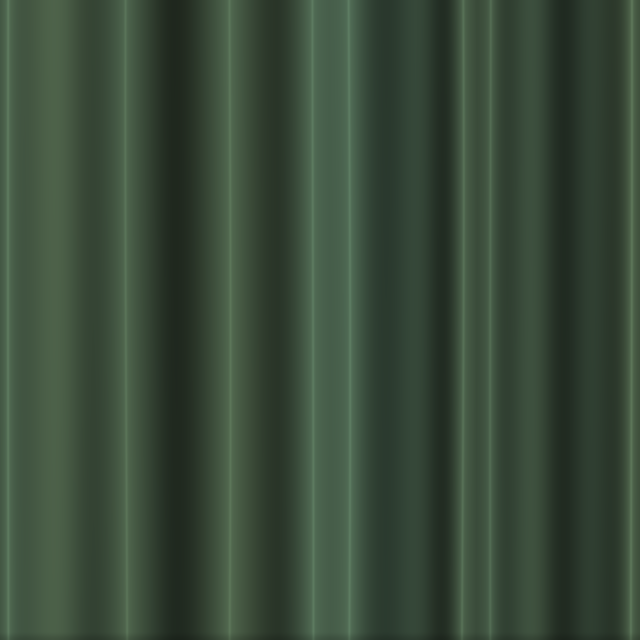
This texture is drawn by a Shadertoy shader. Its source:

```glsl
// Hanging green cloth: broad soft vertical folds from a sine whose phase
// is bent by gradient noise, crossed by a scatter of sharp lit creases
// that stay almost straight from top to bottom.

const float TAU = 6.2831853;

float hash(float n) {
    return fract(sin(n * 127.1 + 3.7) * 4375.85);
}

vec2 gradientAt(vec2 cell) {
    float angle = TAU * hash(cell.x + 57.0 * cell.y);
    return vec2(cos(angle), sin(angle));
}

// Gradient noise, roughly -0.7 to 0.7
float gradientNoise(vec2 p) {
    vec2 cell = floor(p), f = p - cell;
    vec2 u = f * f * f * (f * (f * 6.0 - 15.0) + 10.0);
    vec2 e = vec2(1.0, 0.0);
    float low = mix(dot(gradientAt(cell), f),
                    dot(gradientAt(cell + e.xy), f - e.xy), u.x);
    float high = mix(dot(gradientAt(cell + e.yx), f - e.yx),
                     dot(gradientAt(cell + e.xx), f - e.xx), u.x);
    return mix(low, high, u.y);
}

// Brightness of the wide folds: broader and lighter on the left
float foldShade(vec2 p) {
    float x = p.x + 0.004 * gradientNoise(vec2(p.x * 4.0, p.y * 0.8 + 5.0));
    float bend = gradientNoise(vec2(x * 5.0 + 11.0, p.y * 0.06 + 0.3));
    float wave = sin(TAU * (4.5 * x + 3.5 * x * x + 0.5 * bend));
    float uneven = gradientNoise(vec2(x * 8.0 + 31.0, p.y * 0.08 + 0.3));
    return 0.242 + mix(0.035, -0.03, x) + 0.055 * wave + 0.13 * uneven;
}

// x: wide glow beside the creases, y: their thin bright edges
vec2 creaseLight(vec2 p) {
    vec2 light = vec2(0.0);
    for (float i = 0.0; i < 8.0; i++) {
        float center = (i + 0.05 + 0.9 * hash(i + 20.0)) / 8.0;
        center += 0.009 * gradientNoise(vec2(i * 3.7 + 0.4, p.y * 0.6));
        float d = length(vec2(p.x - center, 0.001));
        float width = mix(0.015, 0.027, hash(i + 40.0));
        float strength = mix(0.8, 1.0, hash(i + 60.0));
        light.x = max(light.x, strength * exp(-d / width));
        light.y = max(light.y, strength * exp(-d * d / 0.000004));
    }
    return light;
}

void mainImage(out vec4 fragColor, in vec2 fragCoord) {
    vec2 p = fragCoord / iResolution.xy;

    // Folds first, then creases lifted towards the lit cloth
    vec2 crease = creaseLight(p);
    float shade = mix(max(foldShade(p), 0.1), 0.44, crease.x);
    shade += 0.07 * crease.y;

    // Slight drift between warm and cool green
    float warmth = gradientNoise(vec2(p.x * 9.0 + 70.0, p.y * 0.3 + 0.3));
    vec3 clothGreen = vec3(0.77, 1.0, 0.77) + vec3(0.05, 0.0, -0.05) * warmth;

    // Soft shadow along the lower hem
    float hem = mix(0.85, 1.0, smoothstep(0.0, 0.014, p.y));
    fragColor = vec4(clothGreen * shade * hem, 1.0);
}
```
